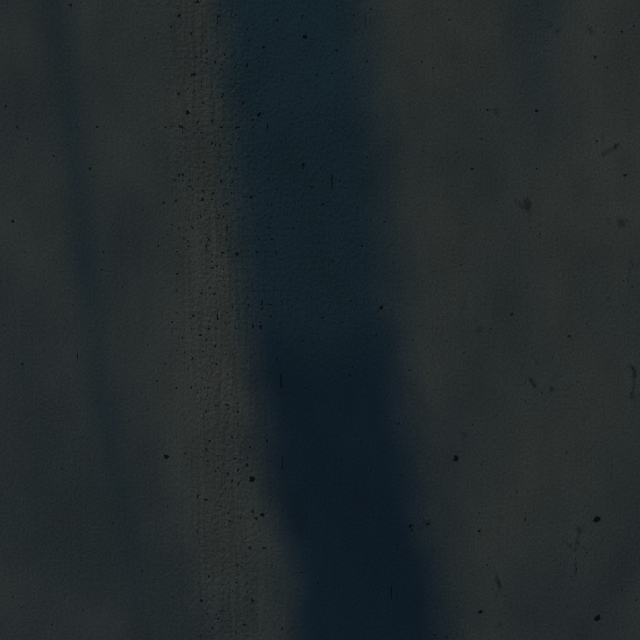
A Shadertoy shader for this texture:

```glsl
// Dim concrete wall with a soft, slanting blue shadow band, pits and fine vertical trowel lines.

const vec3 COOL_WALL   = vec3(0.138, 0.165, 0.174);
const vec3 WARM_WALL   = vec3(0.178, 0.189, 0.177);
const vec3 BAND_UPPER  = vec3(0.083, 0.135, 0.162);
const vec3 BAND_LOWER  = vec3(0.060, 0.108, 0.146);
const vec3 STREAK_BLUE = vec3(0.100, 0.142, 0.164);
const vec3 PIT_COLOR   = vec3(0.030, 0.038, 0.042);
const float LEFT_SOFTNESS  = 0.042;
const float RIGHT_SOFTNESS = 0.052;
const float GRAIN_AMOUNT   = 0.17;
const float RELIEF_AMOUNT  = 0.20;
const float LINE_AMOUNT    = 0.13;
const float MOTTLE_AMOUNT  = 0.14;

vec2 hash22(vec2 p) {
    vec3 q = fract(p.xyx * vec3(0.1031, 0.1030, 0.0973));
    q += dot(q, q.yzx + 33.33);
    return fract((q.xx + q.yz) * q.zy);
}

float gradientDot(vec2 cell, vec2 offset) {
    float angle = 6.28318 * hash22(cell).x;
    return dot(vec2(cos(angle), sin(angle)), offset);
}

float gradientNoise(vec2 p) {
    vec2 i = floor(p), f = fract(p);
    vec2 u = f * f * f * (f * (f * 6.0 - 15.0) + 10.0);
    vec2 e = vec2(1.0, 0.0);
    return mix(mix(gradientDot(i, f), gradientDot(i + e, f - e), u.x),
               mix(gradientDot(i + e.yx, f - e.yx), gradientDot(i + 1.0, f - 1.0), u.x), u.y);
}

float fbm(vec2 p) {
    float sum = 0.0, amplitude = 0.6;
    for (int i = 0; i < 4; i++) {
        sum += amplitude * gradientNoise(p);
        p = p * 2.03 + 17.3;
        amplitude *= 0.5;
    }
    return sum;
}

// Surface height of the cast concrete at two fine scales
float height(vec2 uv) {
    return gradientNoise(uv * 135.0 + 8.0) + 0.7 * gradientNoise(uv * 230.0 + 31.0);
}

// Round holes, at most one per jittered cell
float holes(vec2 uv, float cells, float radius, float density, float seed, float px) {
    vec2 id = floor(uv * cells) + seed;
    vec2 jitter = 0.2 + 0.6 * hash22(id);
    vec2 chance = hash22(id + 71.7);
    vec2 d = (fract(uv * cells) - jitter) / cells;
    d += radius * 0.9 * gradientNoise(uv / radius * 0.6);
    float r = radius * mix(0.5, 1.2, chance.y);
    return (1.0 - smoothstep(r - px, r + px, length(d))) * step(chance.x, density);
}

// Thin upright scratches, at most one per tall cell
float scratches(vec2 uv, float px) {
    vec2 cells = vec2(24.0, 9.0);
    vec2 id = floor(uv * cells);
    vec2 jitter = hash22(id + 5.1);
    vec2 d = abs(fract(uv * cells) - 0.3 - 0.4 * jitter) / cells;
    float mark = 1.0 - smoothstep(0.0, 0.001 + px, d.x);
    mark *= 1.0 - smoothstep(0.009, 0.013, d.y);
    return mark * step(hash22(id + 9.4).x, 0.07);
}

void mainImage(out vec4 fragColor, in vec2 fragCoord) {
    vec2 uv = fragCoord / iResolution.xy;
    float px = 0.7 / iResolution.y;
    float t = 1.0 - uv.y;
    float mottle = fbm(uv * vec2(5.0, 3.5) + 3.0);
    float stain = fbm(uv * vec2(16.0, 11.0) + 40.0);

    // Wall tint: warm to the right and along the ridge, cooler at the lower left
    float ridgeX = 0.315 + 0.05 * t;
    float ridge = exp(-pow((uv.x - ridgeX) / 0.065, 2.0));
    float warmth = 0.38 + 0.28 * smoothstep(0.5, 0.75, uv.x) + 0.35 * ridge - 0.30 * t;
    vec3 color = mix(COOL_WALL, WARM_WALL, clamp(warmth + 0.9 * mottle, 0.0, 1.0));

    // Faint slanting streak on the left and a hazy patch at the upper right
    float streakX = 0.08 + 0.135 * t + 0.006 * sin(9.0 * t);
    float streak = exp(-pow((uv.x - streakX) / 0.023, 2.0)) * (1.0 - smoothstep(0.7, 1.0, t));
    float haze = exp(-pow((uv.x - 0.84) / 0.06, 2.0)) * smoothstep(0.45, 0.0, t);
    color = mix(color, STREAK_BLUE, (0.6 + 0.8 * stain) * streak + 0.45 * haze);

    // Broad shadow band with blurred, slightly wandering edges
    float wander = 0.016 * gradientNoise(uv * vec2(3.0, 7.0)) + 0.02 * stain;
    float left = 0.342 + 0.055 * t + 0.075 * t * t + wander;
    float right = 0.570 + 0.075 * t + 0.050 * t * t - wander;
    float band = smoothstep(left - LEFT_SOFTNESS, left + LEFT_SOFTNESS, uv.x)
               * (1.0 - smoothstep(right - RIGHT_SOFTNESS, right + RIGHT_SOFTNESS, uv.x));
    vec3 bandColor = mix(BAND_UPPER, BAND_LOWER, smoothstep(0.43, 0.6, t + 0.15 * mottle));
    color = mix(color, bandColor, band);

    // Mottling, broken stains on the right, trowel lines, grain and raking-light relief
    float tone = 1.0 + MOTTLE_AMOUNT * (mottle + 0.6 * stain);
    float smudge = fbm(uv * vec2(48.0, 36.0) + 90.0);
    tone -= 0.5 * smoothstep(0.1, 0.4, stain) * smoothstep(0.05, 0.4, smudge) * smoothstep(0.55, 0.85, uv.x);
    float lines = gradientNoise(vec2((uv.x - 0.01 * t) * 190.0, uv.y * 9.0));
    tone += LINE_AMOUNT * lines * (0.2 + ridge);
    tone += GRAIN_AMOUNT * gradientNoise(uv * vec2(310.0, 270.0));
    float lowerBand = band * smoothstep(0.45, 0.65, t);
    float roughness = (ridge + 0.45 * band) * (1.0 - lowerBand);
    float relief = height(uv) - height(uv + vec2(-0.0012, 0.0022));
    tone += RELIEF_AMOUNT * relief * (0.28 + 0.75 * roughness);
    color *= tone;

    // Ragged pits crowd the rough parts; large holes and scratches are sparse
    float pitLevel = 0.66 - 0.22 * roughness - 0.25 * stain;
    float pitNoise = height(uv * vec2(0.95, 0.8) + 0.37);
    float dark = 0.7 * smoothstep(pitLevel, pitLevel + 0.2, pitNoise);
    dark = max(dark, 0.6 * holes(uv, 52.0, 0.0022, 0.012 + 0.06 * roughness, 205.0, px));
    dark = max(dark, 0.85 * holes(uv, 9.0, 0.0040, 0.20, 407.0, px));
    dark = max(dark, 0.65 * band * scratches(uv, px));
    color = mix(color, PIT_COLOR, clamp(dark, 0.0, 1.0));

    fragColor = vec4(color, 1.0);
}
```
